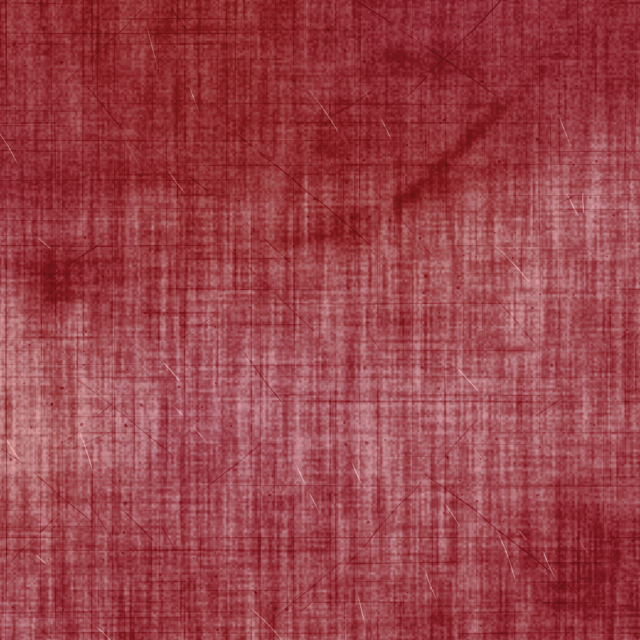
A WebGL 1 fragment shader for this texture:

```glsl
precision highp float;
// Worn crimson cloth: a tone field of broad fades and clouds, crossed by fine
// woven streaks, dark threads, long scratches, pale nicks and specks.
// The summed tone is finally coloured by a five-step ramp.
uniform vec2 u_resolution;

const vec3 DEEP  = vec3(0.49, 0.09, 0.11);
const vec3 RED   = vec3(0.56, 0.16, 0.19);
const vec3 ROSE  = vec3(0.61, 0.25, 0.27);
const vec3 DUSTY = vec3(0.66, 0.35, 0.37);
const vec3 PALE  = vec3(0.72, 0.47, 0.49);

const float TOP_TONE = 0.26;       // tone of the dark upper part
const float MID_TONE = 0.70;       // tone of the worn middle
const float CLOUD_CONTRAST = 0.62;
const float WEAVE_CONTRAST = 0.46;
const float GRAIN_CONTRAST = 0.42;
const float THREAD_DEPTH = 0.42;
const float SCRATCH_DEPTH = 0.50;
const float NICK_LIGHT = 0.60;
const float SPECK_DEPTH = 0.55;
const float HAIR = 0.0007;         // half width of a thin line

float hash(vec2 p) {
  vec3 q = fract(p.xyx * 0.1031);
  q += dot(q, q.yzx + 33.33);
  return fract((q.x + q.y) * q.z);
}

float noise(vec2 p) {
  vec2 i = floor(p), f = fract(p);
  f = f * f * (3.0 - 2.0 * f);
  vec2 e = vec2(1.0, 0.0);
  return mix(mix(hash(i), hash(i + e), f.x),
             mix(hash(i + e.yx), hash(i + e.xx), f.x), f.y);
}

float fbm(vec2 p) {
  float sum = 0.0, gain = 0.5;
  for (int i = 0; i < 5; i++) {
    sum += gain * noise(p);
    p = mat2(1.6, 1.2, -1.2, 1.6) * p + 17.3;
    gain *= 0.5;
  }
  return sum;
}

float stroke(float d, float halfWidth) {
  float soft = 0.8 / u_resolution.y;
  return 1.0 - smoothstep(max(halfWidth - soft, 0.0), halfWidth + soft, abs(d));
}

// Soft blot, stretched along a direction
float blot(vec2 p, vec2 centre, vec2 size, float angle) {
  float c = cos(angle), s = sin(angle);
  vec2 q = mat2(c, -s, s, c) * (p - centre) / size;
  return exp(-dot(q, q));
}

// Broken lines along y, one per column
float threads(vec2 p, float count, float halfWidth, float seed) {
  float cell = floor(p.x * count);
  float r = hash(vec2(cell, seed));
  float x = (cell + 0.2 + 0.6 * r) / count + 0.002 * (noise(vec2(p.y * 7.0, cell)) - 0.5);
  float run = noise(vec2(p.y * mix(2.0, 9.0, fract(r * 7.0)), cell * 3.0 + seed));
  float wear = 0.5 + 0.5 * noise(vec2(p.y * 60.0, cell + seed));
  return stroke(p.x - x, halfWidth) * smoothstep(0.45, 0.8, run) * wear * (0.4 + 0.6 * fract(r * 13.0));
}

// One slightly bent scratch with tapering, broken ends
float scratch(vec2 p, float id, float angle, float reach, float bend) {
  vec2 q = p - vec2(hash(vec2(id, 1.7)), hash(vec2(id, 5.1)));
  vec2 dir = vec2(cos(angle), sin(angle));
  float u = dot(q, dir);
  float v = dot(q, vec2(-dir.y, dir.x)) + bend * u * u + 0.003 * (noise(vec2(u * 25.0, id)) - 0.5);
  float fade = 1.0 - smoothstep(0.5 * reach, reach, abs(u));
  return stroke(v, HAIR) * fade * smoothstep(0.1, 0.6, noise(vec2(u * 40.0, id + 9.0)));
}

float specks(vec2 p) {
  vec2 g = p * 34.0, cell = floor(g);
  vec2 spot = 0.25 + 0.5 * vec2(hash(cell + 3.0), hash(cell + 41.0));
  vec2 d = (g - cell - spot) / 34.0;
  float radius = mix(0.0008, 0.003, pow(hash(cell + 77.0), 3.0));
  d *= 0.7 + 0.7 * noise(p * 300.0);
  return stroke(length(d), radius) * step(0.8, hash(cell + 11.0));
}

vec3 ramp(float tone) {
  float t = tone * 4.0;
  vec3 c = mix(DEEP, RED, clamp(t, 0.0, 1.0));
  c = mix(c, ROSE, clamp(t - 1.0, 0.0, 1.0));
  c = mix(c, DUSTY, clamp(t - 2.0, 0.0, 1.0));
  c = mix(c, PALE, clamp(t - 3.0, 0.0, 1.0));
  return c * (1.0 + 0.45 * clamp(tone, -0.6, 0.0)) + 0.3 * clamp(tone - 1.0, 0.0, 0.6);
}

void main() {
  vec2 p = gl_FragCoord.xy / u_resolution.y;
  float cloud = fbm(p * vec2(4.0, 5.0) + 2.0);

  // Broad fades and stains
  float worn = 1.0 - smoothstep(0.56, 0.74, p.y - 0.1 * p.x + 0.25 * (cloud - 0.5));
  float tone = mix(TOP_TONE, MID_TONE, worn) - 0.28 * (1.0 - smoothstep(0.0, 0.32, p.y));
  tone += CLOUD_CONTRAST * (cloud - 0.5) + 0.3 * (fbm(p * 22.0) - 0.5);
  tone += 0.25 * blot(p, vec2(0.92, 0.74), vec2(0.10, 0.14), 0.0);
  tone += 0.28 * blot(p, vec2(0.03, 0.32), vec2(0.16, 0.10), 0.0);
  tone += 0.30 * blot(p, vec2(0.0, 0.52), vec2(0.03, 0.14), 0.0);
  float stain = blot(p, vec2(0.10, 0.56), vec2(0.12, 0.05), 0.0)
              + blot(p, vec2(0.95, 0.13), vec2(0.16, 0.10), 0.0)
              + blot(p, vec2(0.62, 0.68), vec2(0.17, 0.02), 0.35)
              + blot(p, vec2(0.72, 0.77), vec2(0.20, 0.012), 0.75)
              + blot(p, vec2(0.66, 0.90), vec2(0.07, 0.02), -0.1);
  tone -= 0.5 * stain * (0.3 + fbm(p * 30.0));

  // Woven streaks and grain
  float warp = noise(p * vec2(230.0, 14.0)) + 0.8 * noise(p * vec2(90.0, 6.0) + 31.0) - 0.9;
  float weft = noise(p * vec2(16.0, 210.0) + 53.0) - 0.5;
  tone += WEAVE_CONTRAST * (warp + 0.7 * weft) * (0.65 + 0.45 * worn);
  tone += GRAIN_CONTRAST * (noise(p * 260.0) - 0.5);

  // Dark threads in both directions
  float lines = threads(p, 75.0, HAIR, 2.0) + threads(p, 31.0, 1.4 * HAIR, 8.0)
              + threads(p.yx, 48.0, HAIR, 15.0) + threads(p.yx, 17.0, 1.8 * HAIR, 23.0);
  tone -= THREAD_DEPTH * lines;

  // Long dark scratches and short pale nicks
  for (int i = 0; i < 34; i++) {
    float id = float(i) + 1.0, r = hash(vec2(id, 19.0)), k = hash(vec2(id, 29.0));
    float side = r < 0.5 ? 0.68 : -0.82;
    float dark = scratch(p, id, side + 0.5 * (k - 0.5), mix(0.05, 0.30, k * k), 0.8 * (r - 0.5));
    tone -= SCRATCH_DEPTH * (0.45 + 0.55 * fract(r * 9.0)) * dark;
    float nick = scratch(p, id + 60.0, -1.1 + 0.9 * (r - 0.5), mix(0.01, 0.06, k), 3.0 * (k - 0.5));
    tone += NICK_LIGHT * nick;
  }
  tone -= SPECK_DEPTH * specks(p);

  vec3 color = ramp(tone);
  color.b += 0.04 * (noise(p * 3.0 + 7.0) - 0.4);
  gl_FragColor = vec4(color, 1.0);
}
```
